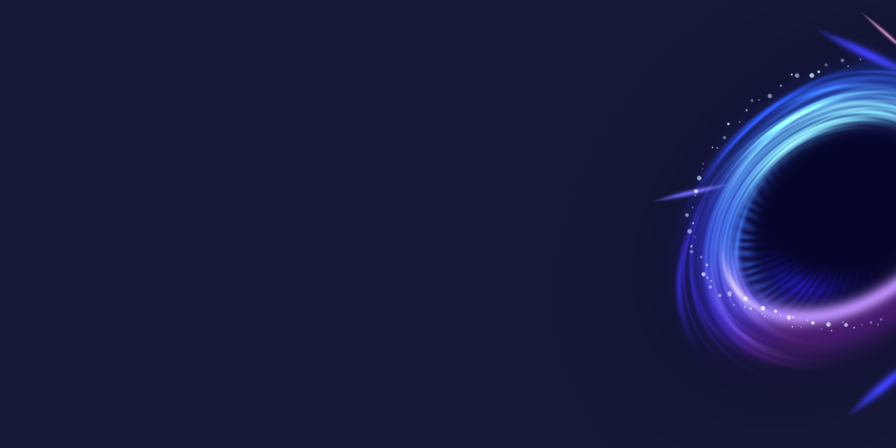
Write a Shadertoy shader that draws this background.

```glsl
// A glowing tilted ring of light at the right of a plain navy field.
// Elliptic polar coordinates (radius, angle) shape the band, halo and streaks;
// loops scatter thin arcs and sparks, and tapered segments form the flares.

const float TAU = 6.2831853;
const vec2 CENTER = vec2(1.880, 0.521);    // in canvas heights
const vec2 AXES = vec2(0.229, 0.167);      // semi-axes of the dark hole
const float TILT = 0.698;
const int ARC_COUNT = 38;
const int SPARK_COUNT = 64;

const vec3 NAVY = vec3(0.084, 0.104, 0.212);
const vec3 HOLE = vec3(0.022, 0.022, 0.165);
const vec3 CYAN = vec3(0.42, 0.84, 1.0);
const vec3 AZURE = vec3(0.16, 0.40, 0.95);
const vec3 VIOLET = vec3(0.38, 0.34, 0.98);
const vec3 LAVENDER = vec3(0.68, 0.52, 0.98);
const vec3 INDIGO = vec3(0.15, 0.10, 0.84);
const vec3 PLUM = vec3(0.27, 0.05, 0.36);

float hash(float n) { return fract(sin(n * 91.37) * 4375.85); }

float bell(float x, float width) { x /= width; return exp(-x * x); }

vec3 screen(vec3 base, vec3 light) {
    return 1.0 - (1.0 - base) * (1.0 - clamp(light, 0.0, 1.0));
}

// Colour of the bright core around the ring
vec3 coreColor(float angle) {
    vec3 c = mix(CYAN, AZURE, smoothstep(1.5, 2.4, angle));
    c = mix(c, VIOLET, smoothstep(2.5, 3.1, angle));
    return mix(c, LAVENDER, smoothstep(3.1, 3.8, angle));
}

// Colour of the soft outer light
vec3 rimColor(float angle) {
    vec3 c = mix(vec3(0.09, 0.25, 0.90), INDIGO, smoothstep(1.5, 2.6, angle));
    return mix(c, PLUM, smoothstep(2.9, 3.8, angle));
}

// Segment with pointed ends
float flare(vec2 p, vec2 a, vec2 b, float width) {
    vec2 d = b - a;
    float h = clamp(dot(p - a, d) / dot(d, d), 0.0, 1.0);
    float taper = sin(h * TAU * 0.5);
    return taper * bell(length(p - a - d * h), width * (0.3 + 0.7 * taper));
}

// Fine arcs that spiral outward along the ring
vec3 arcs(float r, float angle) {
    vec3 light = vec3(0.0);
    for (int i = 0; i < ARC_COUNT; i++) {
        float n = float(i) + 1.0;
        float mid = mix(0.7, 3.4, hash(n));
        float start = mix(1.12, 1.72, hash(n + 40.3));
        float slope = mix(-0.02, 0.24, hash(n + 80.7));
        float span = mix(0.25, 0.65, hash(n + 120.1));
        float x = angle - mid;
        float line = bell(r - start - slope * x - 0.06 * x * x, 0.013 + 0.025 * hash(n + 7.9));
        vec3 tint = mix(coreColor(angle), rimColor(angle), smoothstep(1.3, 1.65, start));
        light += tint * line * bell(x, span) * mix(0.25, 0.7, hash(n + 3.3));
    }
    return light;
}

// Small bright specks on a wavy orbit
float sparks(vec2 p, mat2 tilt, float px) {
    float light = 0.0;
    for (int i = 0; i < SPARK_COUNT; i++) {
        float n = float(i) + 1.0;
        float angle = mix(0.85, 4.45, (n + hash(n + 5.1)) / float(SPARK_COUNT));
        float r = 1.57 + 0.34 * cos(1.5 * (angle - 1.54)) + 0.13 * (hash(n + 31.0) - 0.5);
        vec2 at = CENTER + tilt * (AXES * r * vec2(cos(angle), sin(angle)));
        float size = mix(0.0012, 0.0052, pow(hash(n + 61.0), 2.0));
        float dist = length(p - at);
        light += smoothstep(size + px, size - px, dist) * mix(0.35, 1.0, hash(n + 17.0));
    }
    return light;
}

void mainImage(out vec4 fragColor, in vec2 fragCoord) {
    float px = 1.0 / iResolution.y;
    vec2 p = fragCoord * px;
    mat2 tilt = mat2(cos(TILT), sin(TILT), -sin(TILT), cos(TILT));
    vec2 q = ((p - CENTER) * tilt) / AXES;
    float r = length(q);
    float angle = mod(atan(q.y, q.x), TAU);
    float lower = smoothstep(2.9, 3.6, angle);

    // Field, halo and hole
    vec3 col = mix(NAVY, vec3(0.065, 0.065, 0.20), bell(r - 1.2, 1.3));
    col = mix(col, HOLE, smoothstep(1.25, 0.8, r));
    float halo = bell(r - 1.38, r < 1.38 ? 0.26 : 0.28);
    col = screen(col, rimColor(angle) * halo * mix(0.62, 0.8, lower));

    // Streaked band of light
    float flow = r - 0.12 * angle;
    float streak = 0.72 + 0.18 * sin(flow * 64.0 + 2.0 * sin(angle * 3.0)) + 0.12 * sin(flow * 137.0 + angle * 5.0);
    float width = r < 1.2 ? 0.115 : mix(0.20, 0.11, lower);
    float ridge = 1.22 + 0.06 * sin(angle * 2.0 - 3.6);
    float band = bell(r - ridge, width) * mix(streak, 0.95, lower);
    col = screen(col, coreColor(angle) * band);

    // Hatching on the inner wall and glow inside the hole
    float hatch = 0.5 + 0.5 * sin(angle * 58.0 + r * 24.0 + sin(angle * 17.0));
    float wall = bell(r - 1.06, 0.10) * bell(angle - 2.75, 0.75);
    col = screen(col, AZURE * wall * hatch * 0.5);
    col = screen(col, INDIGO * bell(r - 0.86, 0.17) * bell(angle - 3.6, 0.55) * (0.4 + 0.3 * hatch));

    // Arcs and a pale highlight at the lower left
    col = screen(col, arcs(r, angle));
    col = screen(col, vec3(0.85, 0.72, 1.0) * bell(r - 1.28 + 0.1 * (angle - 2.9), 0.035) * bell(angle - 3.05, 0.35) * 0.8);
    col = screen(col, INDIGO * bell(r - 1.77 - 0.3 * (angle - 2.68), 0.035) * bell(angle - 2.7, 0.33) * 0.8);

    // Flares and sparks
    vec3 blue = vec3(0.18, 0.18, 0.98);
    col = screen(col, blue * flare(p, vec2(1.82, 0.935), vec2(2.06, 0.82), 0.011));
    col = screen(col, blue * flare(p, vec2(1.89, 0.07), vec2(2.07, 0.22), 0.012));
    col = screen(col, VIOLET * flare(p, vec2(1.455, 0.550), vec2(1.63, 0.590), 0.006));
    col = screen(col, vec3(0.75, 0.5, 0.65) * flare(p, vec2(1.92, 0.975), vec2(2.04, 0.87), 0.004));
    col = screen(col, vec3(0.82, 0.91, 1.0) * sparks(p, tilt, px));

    fragColor = vec4(col, 1.0);
}
```
